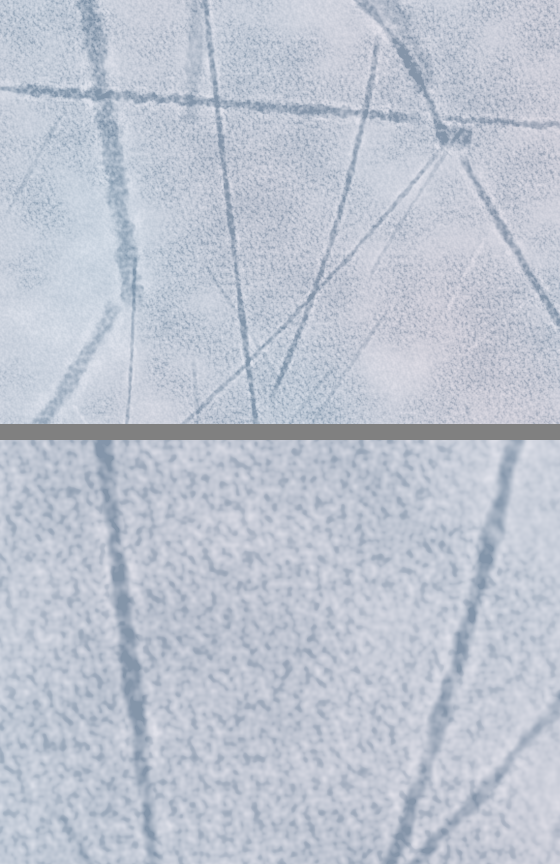
Top: the whole. Bottom: its middle third, enlarged.
Write a WebGL 1 fragment shader that draws this texture.

```glsl
precision highp float;
// Scratched rink ice: cloudy frost with fine grain, cut by skate marks.
// Gradient noise builds a single tone value; bent, ragged strokes lower it
// in the cuts and raise it along their rims, then a blue-grey ramp colours it.

uniform vec2 u_resolution;

const vec3 DEEP_ICE = vec3(0.60, 0.65, 0.72);
const vec3 PALE_FROST = vec3(0.83, 0.84, 0.88);
const vec3 BLUE_SHIFT = vec3(-0.035, 0.004, 0.012);
const float EDGE = 0.0025;

vec2 hash2(vec2 p) {
  vec3 q = fract(p.xyx * vec3(0.1031, 0.1030, 0.0973));
  q += dot(q, q.yzx + 33.33);
  return fract((q.xx + q.yz) * q.zy);
}

float cornerSlope(vec2 cell, vec2 offset) {
  float angle = 6.2832 * hash2(cell).x;
  return dot(vec2(cos(angle), sin(angle)), offset);
}

// Gradient noise, roughly -0.7 to 0.7
float noise(vec2 p) {
  vec2 i = floor(p), f = fract(p);
  vec2 u = f * f * f * (f * (f * 6.0 - 15.0) + 10.0);
  vec2 e = vec2(1.0, 0.0);
  float low = mix(cornerSlope(i, f), cornerSlope(i + e.xy, f - e.xy), u.x);
  float high = mix(cornerSlope(i + e.yx, f - e.yx),
                   cornerSlope(i + e.xx, f - e.xx), u.x);
  return mix(low, high, u.y);
}

float fbm(vec2 p) {
  float sum = 0.0, gain = 1.0;
  for (int i = 0; i < 4; i++) {
    sum += gain * noise(p);
    p = mat2(1.6, 1.2, -1.2, 1.6) * p + 17.3;
    gain *= 0.5;
  }
  return sum;
}

// Tone change of a bent cut from a to b: dark core, pale rims
float scratch(vec2 p, vec2 a, vec2 b, float bend, float halfWidth,
              float rough, float depth) {
  float span = length(b - a);
  vec2 dir = (b - a) / span;
  float along = dot(p - a, dir) / span;
  float across = dot(p - a, vec2(-dir.y, dir.x));
  across -= 4.0 * bend * along * (1.0 - along);
  across += rough * (noise(p * 38.0) + 0.6 * noise(p * 95.0));
  float w = halfWidth * (0.9 + 0.8 * noise(p * 13.0 + a * 9.0));
  float d = abs(across);
  float soft = EDGE + 0.45 * halfWidth;
  float core = 1.0 - smoothstep(w - soft * 0.5, w + soft, d);
  float flecks = clamp(0.85 + 1.0 * noise(p * 85.0 + b), 0.0, 1.2);
  float rimOffset = (d - 1.7 * halfWidth - EDGE) / (0.6 * halfWidth + EDGE);
  float rim = exp(-rimOffset * rimOffset) * (0.5 + noise(p * 22.0));
  float ends = smoothstep(0.0, 0.07, along)
             * (1.0 - smoothstep(0.93, 1.0, along));
  return ends * depth * (0.35 * rim - core * flecks);
}

// Faint hairlines at random places, mostly steep; some are pale
float hairlines(vec2 p, float aspect) {
  float sum = 0.0;
  for (int i = 0; i < 10; i++) {
    vec2 seed = vec2(float(i) * 3.7 + 2.0, 11.0);
    vec2 start = hash2(seed) * vec2(aspect, 1.0);
    vec2 r = hash2(seed + 5.3);
    vec2 reach = vec2((r.x - 0.5) * 0.55, -0.16 - 0.3 * r.y);
    float depth = mix(-0.22, 0.36, step(0.3, r.y));
    sum += scratch(p, start, start + reach, 0.01 * (r.x - 0.5),
                   0.0035, 0.004, depth);
  }
  return sum;
}

// The large skate cuts that divide the sheet
float mainCuts(vec2 p) {
  float t = 0.0;
  // jagged crack across the sheet
  t += scratch(p, vec2(-0.1, 0.797), vec2(1.01, 0.718), 0.004, 0.009, 0.011, 0.85);
  t += scratch(p, vec2(1.03, 0.725), vec2(1.42, 0.700), -0.004, 0.006, 0.010, 0.80);
  // broad bands on the left
  t += scratch(p, vec2(0.195, 1.06), vec2(0.318, 0.26), 0.006, 0.019, 0.014, 0.72);
  t += scratch(p, vec2(0.318, 0.40), vec2(0.295, -0.05), 0.004, 0.003, 0.003, 0.75);
  t += scratch(p, vec2(0.28, 0.29), vec2(0.06, -0.05), 0.008, 0.015, 0.009, 0.65);
  t += scratch(p, vec2(0.470, 1.08), vec2(0.450, 0.70), 0.0, 0.017, 0.012, 0.40);
  // long narrow blade marks
  t += scratch(p, vec2(0.478, 1.06), vec2(0.612, -0.06), -0.004, 0.005, 0.003, 0.95);
  t += scratch(p, vec2(0.897, 0.94), vec2(0.630, 0.04), 0.034, 0.005, 0.004, 0.85);
  t += scratch(p, vec2(1.05, 0.66), vec2(0.40, -0.03), 0.018, 0.004, 0.004, 0.75);
  t += scratch(p, vec2(1.085, 0.64), vec2(1.36, 0.18), -0.006, 0.008, 0.004, 0.90);
  // heavy gouge at the upper right
  t += scratch(p, vec2(0.81, 1.04), vec2(1.055, 0.64), 0.034, 0.009, 0.006, 0.85);
  t += scratch(p, vec2(0.87, 1.06), vec2(1.01, 0.78), 0.010, 0.026, 0.016, 0.50);
  t += scratch(p, vec2(1.025, 0.685), vec2(1.115, 0.672), 0.0, 0.019, 0.012, 0.85);
  return t;
}

void main() {
  vec2 p = gl_FragCoord.xy / u_resolution.y;
  float aspect = u_resolution.x / u_resolution.y;

  // frost clouds and smaller mottling
  float cloud = fbm(p * 2.3 + 4.0);
  float mottle = fbm(p * vec2(9.0, 11.0) + 31.0);

  // fine slanted grain, stronger where the frost is thin
  vec2 slanted = vec2(p.x + 0.35 * p.y, p.y);
  float grain = noise(slanted * vec2(125.0, 95.0)) + 0.7 * noise(p * 205.0);
  float thin = 1.0 - smoothstep(-0.3, 0.4, cloud + 0.6 * mottle);
  float tone = 0.77 + 0.34 * cloud + 0.22 * mottle;
  tone += grain * mix(0.22, 0.52, thin);
  tone -= 0.22 * thin * smoothstep(0.1, 0.5, -grain);

  tone += mainCuts(p) + hairlines(p, aspect);
  tone = clamp(tone, -0.35, 1.22);

  // cooler tint toward the left and in drifting patches
  float cool = 0.35 - 0.5 * p.x / aspect + 0.9 * noise(p * 2.1 + 8.0);
  vec3 ice = mix(DEEP_ICE, PALE_FROST, tone) + BLUE_SHIFT * cool;
  gl_FragColor = vec4(ice, 1.0);
}
```
